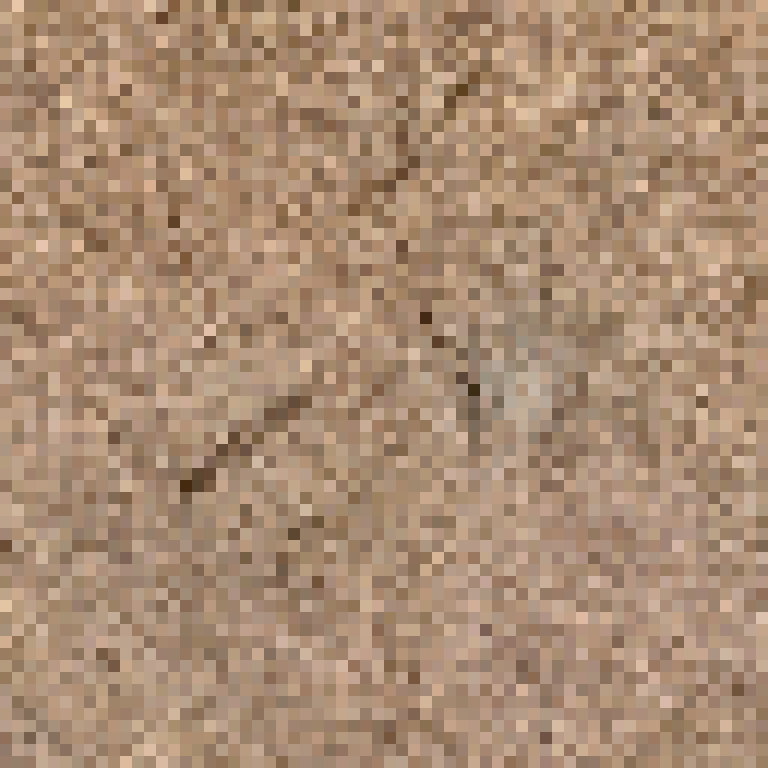
Write a Shadertoy shader that draws this texture.

```glsl
// Sandy brown stone as a mosaic of square grains, with broken dark cracks.

const float GRAINS = 64.0;                          // grains across the canvas
const vec3 SAND = vec3(0.669, 0.554, 0.455);        // mean colour
const vec3 TONE_AXIS = vec3(1.0, 0.98, 0.96);       // dark to light
const vec3 WARM_AXIS = vec3(0.020, -0.004, -0.050); // grey to ochre
const vec3 PINK_AXIS = vec3(0.016, -0.018, 0.004);  // olive to rose
const float GRAIN_CONTRAST = 0.145;
const float PATCH_CONTRAST = 0.10;
const float SPECK_SHARE = 0.02;
const float SPECK_DEPTH = 0.15;
const float CRACK_WIDTH = 0.018;
const float CRACK_DEPTH = 0.24;
const vec2 GREY_CENTER = vec2(0.66, 0.51);
const float GREY_RADIUS = 0.11;
const float GREY_AMOUNT = 0.38;

// Crack segments: start xy, end xy
const int CRACKS = 5;
const vec4 CRACK[CRACKS] = vec4[](
    vec4(0.49, 0.74, 0.61, 0.89),
    vec4(0.50, 0.72, 0.57, 0.56),
    vec4(0.60, 0.55, 0.62, 0.42),
    vec4(0.23, 0.36, 0.40, 0.49),
    vec4(0.36, 0.27, 0.41, 0.32));

// Integer hash: three independent values in 0..1
vec3 hash3(vec2 cell, int seed) {
    uvec3 v = uvec3(ivec3(ivec2(cell), seed));
    v = v * 1664525u + 1013904223u;
    v += v.yzx * v.zxy;
    v ^= v >> 16u;
    v += v.yzx * v.zxy;
    return vec3(v >> 8u) / 16777216.0;
}

// Smooth value noise, three channels in -0.5..0.5
vec3 noise3(vec2 p, int seed) {
    vec2 i = floor(p), f = fract(p);
    f = f * f * (3.0 - 2.0 * f);
    vec3 low = mix(hash3(i, seed), hash3(i + vec2(1, 0), seed), f.x);
    vec3 high = mix(hash3(i + vec2(0, 1), seed), hash3(i + vec2(1, 1), seed), f.x);
    return mix(low, high, f.y) - 0.5;
}

float segmentDistance(vec2 p, vec2 a, vec2 b) {
    vec2 ab = b - a;
    return length(p - a - ab * clamp(dot(p - a, ab) / dot(ab, ab), 0.0, 1.0));
}

float crackMask(vec2 p) {
    float mask = 0.0;
    for (int i = 0; i < CRACKS; i++) {
        float d = segmentDistance(p, CRACK[i].xy, CRACK[i].zw);
        mask = max(mask, 1.0 - smoothstep(0.3 * CRACK_WIDTH, CRACK_WIDTH, d));
    }
    return mask;
}

vec3 grainColor(vec2 cell) {
    vec2 p = (cell + 0.5) / GRAINS;
    vec3 grain = hash3(cell, 1);
    vec3 tint = hash3(cell, 2) - 0.5;
    vec3 chance = hash3(cell, 3);
    vec3 broad = noise3(p * 6.0, 4);
    vec3 fine = noise3(p * 19.0, 5);

    // Tone: grain, soft patches, dark specks and cracks
    float contrast = GRAIN_CONTRAST * mix(0.85, 1.12, p.y);
    float tone = contrast * (dot(grain, vec3(1.0)) - 1.5);
    tone += PATCH_CONTRAST * (0.5 * broad.x + fine.x);
    tone -= SPECK_DEPTH * step(chance.x, SPECK_SHARE);
    tone -= CRACK_DEPTH * crackMask(p) * smoothstep(0.1, 0.8, chance.y);
    tone = max(tone, -0.40);

    // Tint: grain variation, broad drift and a greyer stain
    vec3 color = SAND + tone * TONE_AXIS;
    color += WARM_AXIS * (tint.x + 0.5 * broad.y + 0.5 * (p.y - 0.5));
    color += PINK_AXIS * (tint.y + 0.5 * broad.z);
    vec2 offset = (p - GREY_CENTER) / GREY_RADIUS;
    float stain = GREY_AMOUNT * exp(-dot(offset, offset)) * (0.4 + 1.2 * chance.z);
    vec3 grey = vec3(dot(color, vec3(0.3, 0.6, 0.1))) - vec3(0.03, 0.02, 0.05);
    return clamp(mix(color, grey, stain), 0.0, 1.0);
}

void mainImage(out vec4 fragColor, in vec2 fragCoord) {
    // Four samples per pixel smooth the grain borders
    vec3 sum = vec3(0.0);
    for (int i = 0; i < 4; i++) {
        vec2 shift = vec2(i % 2, i / 2) * 0.5 - 0.25;
        vec2 uv = (fragCoord + shift) / iResolution.y;
        sum += grainColor(floor(uv * GRAINS));
    }
    fragColor = vec4(sum / 4.0, 1.0);
}
```
